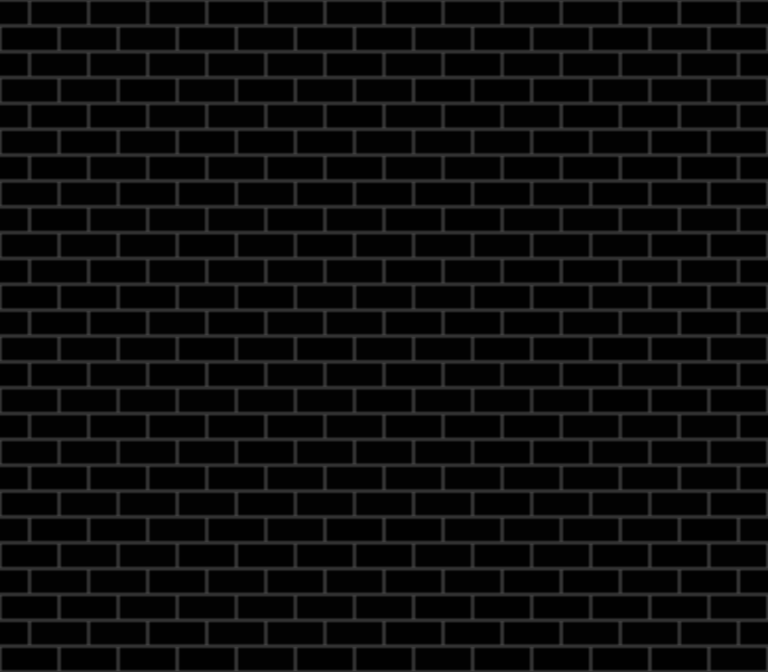
This pattern is drawn by a Shadertoy shader. Its source:

```glsl
// Dark running-bond brick wall with thin, soft grey mortar joints
#define COLUMNS 13.0
#define ROWS 26.0
#define JOINT_CORE 0.00045   // half width of the full-strength joint, in canvas heights
#define JOINT_EDGE 0.00513   // half width where the joint has faded out
#define JOINT_GREY 0.198
#define BRICK_GREY 0.006
#define BRICK_VARIATION 0.005
#define JOINT_VARIATION 0.06

float hash(vec2 p) {
    return fract(sin(dot(p, vec2(127.1, 311.7))) * 43758.5453);
}

// Soft joint profile, never narrower than a pixel
float joint(float dist, float pixel) {
    return 1.0 - smoothstep(JOINT_CORE, max(JOINT_EDGE, pixel), dist);
}

void mainImage(out vec4 fragColor, in vec2 fragCoord) {
    vec2 uv = fragCoord / iResolution.xy;
    float aspect = iResolution.x / iResolution.y;
    float pixel = 1.0 / iResolution.y;

    // Brick grid, every odd course shifted by half a brick
    vec2 grid = uv * vec2(COLUMNS, ROWS);
    float row = mod(floor(grid.y), ROWS);
    grid.x += 0.5 * mod(row, 2.0);
    float column = mod(floor(grid.x), COLUMNS);
    float head = mod(floor(grid.x + 0.5), COLUMNS);

    // Distances to the nearest joints, in canvas heights
    vec2 toJoint = 0.5 - abs(fract(grid) - 0.5);
    toJoint *= vec2(aspect / COLUMNS, 1.0 / ROWS);

    // Bed joints run across; head joints fade into them at each junction
    float bedJoint = joint(toJoint.y, pixel);
    float headJoint = joint(toJoint.x, pixel);
    headJoint *= smoothstep(0.0, 0.5 * JOINT_EDGE, toJoint.y);
    headJoint *= 1.0 + JOINT_VARIATION * (hash(vec2(head, row) + 40.0) - 0.5);
    float mortar = bedJoint + headJoint * (1.0 - 0.6 * bedJoint);

    // Nearly black bricks with a faint tone of their own
    float brick = BRICK_GREY + BRICK_VARIATION * (hash(vec2(column, row)) - 0.5);
    float grey = mix(brick, JOINT_GREY, mortar);
    fragColor = vec4(vec3(grey), 1.0);
}
```
